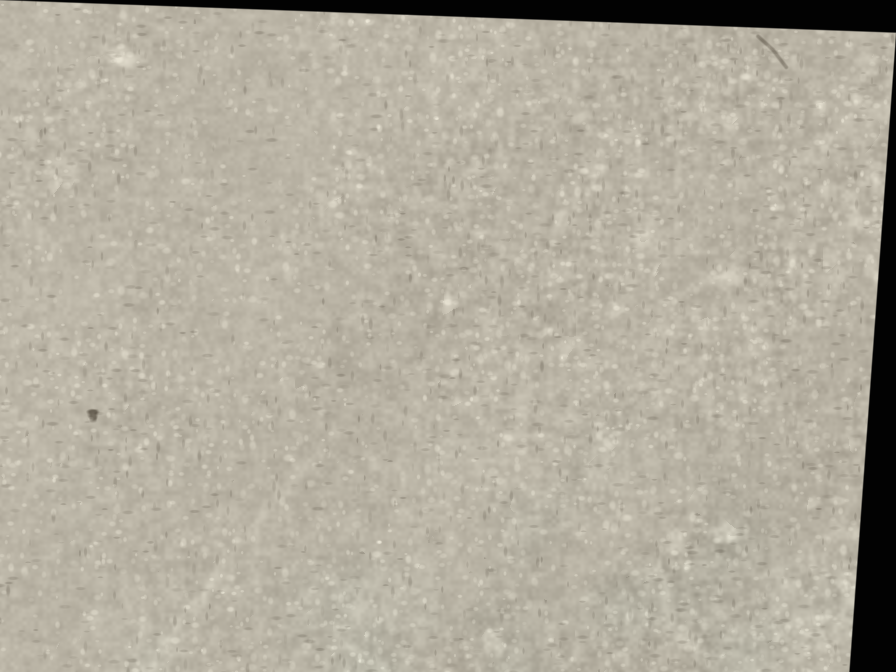
A WebGL 2 fragment shader for this texture:

```glsl
#version 300 es
precision highp float;
// Weathered pale stone sheet, slightly tilted on a black ground.
// Layered value noise gives the mottling; jittered grids scatter light and
// dark flecks, which thicken in rough patches toward the lower right.

uniform vec2 u_resolution;
out vec4 fragColor;

const vec3 STONE = vec3(0.727, 0.703, 0.645);
const vec3 GROUND = vec3(0.006);
const vec3 COOL_TINT = vec3(-0.016, 0.002, 0.004);
const float BROAD_CONTRAST = 0.055;
const float GRAIN_CONTRAST = 0.085;
const float FINE_CONTRAST = 0.060;
const float LIGHT_FLECK = 0.085;
const float DARK_FLECK = 0.095;
const float FLAKE = 0.075;
const float GRAIN_FREQ = 62.0;
const vec2 VEIN_DIR = vec2(0.57, 0.82);

uint mixBits(uint n) {
  n = (n ^ (n >> 16)) * 0x7feb352du;
  n = (n ^ (n >> 15)) * 0x846ca68bu;
  return n ^ (n >> 16);
}

float hash(vec2 cell, float seed) {
  uvec2 c = uvec2(ivec2(cell) + 4096);
  return float(mixBits(c.x + mixBits(c.y + mixBits(uint(seed)))) >> 8) / 16777216.0;
}

float noise(vec2 p, float seed) {
  vec2 i = floor(p), f = fract(p);
  f = f * f * (3.0 - 2.0 * f);
  float low = mix(hash(i, seed), hash(i + vec2(1, 0), seed), f.x);
  float high = mix(hash(i + vec2(0, 1), seed), hash(i + vec2(1, 1), seed), f.x);
  return mix(low, high, f.y);
}

float fbm(vec2 p, float seed) {
  float sum = 0.0, gain = 0.53;
  for (int k = 0; k < 4; k++) {
    sum += gain * noise(p, seed + float(k));
    p = p * 2.03 + 7.3;
    gain *= 0.5;
  }
  return sum;
}

// Soft rounded dashes, lying flat or upright, one per chosen cell.
float flecks(vec2 p, float freq, vec2 halfSize, float share, float seed) {
  vec2 q = p * freq, base = floor(q);
  float best = 0.0;
  for (int y = -1; y <= 1; y++)
  for (int x = -1; x <= 1; x++) {
    vec2 cell = base + vec2(x, y);
    float present = step(hash(cell, seed), share);
    vec2 jitter = vec2(hash(cell, seed + 1.0), hash(cell, seed + 2.0));
    vec2 d = abs(q - cell - jitter);
    if (hash(cell, seed + 3.0) < 0.45) d = d.yx;
    vec2 size = halfSize * mix(0.6, 1.35, hash(cell, seed + 4.0));
    float shape = 1.0 - smoothstep(0.45, 1.4, length(d / size));
    best = max(best, present * shape * mix(0.35, 1.0, hash(cell, seed + 5.0)));
  }
  return best;
}

float segment(vec2 p, vec2 a, vec2 b) {
  vec2 ab = b - a;
  return length(p - a - ab * clamp(dot(p - a, ab) / dot(ab, ab), 0.0, 1.0));
}

void main() {
  vec2 p = gl_FragCoord.xy / u_resolution.y;
  float px = 1.0 / u_resolution.y;

  // Roughness: veined patches, growing toward the lower right
  vec2 vein = vec2(dot(p, VEIN_DIR), dot(p, vec2(VEIN_DIR.y, -VEIN_DIR.x)));
  float slope = smoothstep(-0.5, 0.8, dot(p, vec2(0.8, -0.6)));
  float patchy = fbm(vein * vec2(4.5, 8.0), 11.0) - 0.5;
  float rough = clamp(0.12 + 0.55 * slope + 1.7 * patchy, 0.0, 1.0);

  // Mottling: broad tone, blocky crossed grain, fine grit
  float tone = BROAD_CONTRAST * (fbm(vein * vec2(2.5, 5.0), 21.0) - 0.5);
  tone += 0.012 * (0.6 - p.x);
  float flat_ = noise(p * GRAIN_FREQ * vec2(0.75, 1.7), 31.0);
  float upright = noise(p * GRAIN_FREQ * vec2(1.7, 0.75) + 3.7, 32.0);
  tone += GRAIN_CONTRAST * mix(0.6, 1.15, rough) * (flat_ + upright - 1.0) * 0.75;
  tone += FINE_CONTRAST * mix(0.7, 1.1, rough) * (noise(p * 165.0, 33.0) - 0.5);

  // Scattered flecks and larger pale flakes
  tone += LIGHT_FLECK * flecks(p, 58.0, vec2(0.34, 0.24), 0.13 + 0.30 * rough, 41.0);
  tone += LIGHT_FLECK * flecks(p, 95.0, vec2(0.36, 0.26), 0.10 + 0.10 * rough, 51.0);
  tone -= DARK_FLECK * flecks(p, 66.0, vec2(0.42, 0.15), 0.16 + 0.20 * rough, 61.0);
  float edgeWear = smoothstep(1.08, 1.30, p.x);
  vec2 warped = p + 0.018 * (vec2(noise(p * 55.0, 71.0), noise(p * 55.0, 72.0)) - 0.5);
  float flakeShare = 0.30 * smoothstep(0.35, 0.9, rough) + 0.22 * edgeWear;
  tone += FLAKE * flecks(warped, 27.0, vec2(0.46, 0.30), flakeShare, 81.0);

  // Pale curved scratch at the lower left of centre
  float scratchX = 0.22 + 0.66 * p.y + 0.35 * p.y * p.y;
  float offset = (p.x - scratchX + 0.012 * (noise(p * 30.0, 91.0) - 0.5)) * 0.8;
  float scratch = exp(-pow(offset / mix(0.006, 0.013, p.y / 0.37), 2.0));
  scratch *= 1.0 - smoothstep(0.30, 0.40, p.y);
  tone += 0.055 * scratch * mix(0.5, 1.0, noise(p * 48.0, 92.0));

  // Small dark pit and a short bent crack
  float pit = length(p - vec2(0.139, 0.382)) + 0.006 * (noise(p * 170.0, 95.0) - 0.5);
  tone -= 0.30 * (1.0 - smoothstep(0.004, 0.011, pit));
  float crack = min(segment(p, vec2(1.128, 0.946), vec2(1.150, 0.926)),
                    segment(p, vec2(1.150, 0.926), vec2(1.170, 0.900)));
  tone -= 0.17 * (1.0 - smoothstep(0.0008, 0.0045, crack));

  // Colour, with a cool cast in rough low areas
  float cool = rough * (1.0 - smoothstep(0.1, 0.5, p.y)) * noise(p * 9.0, 97.0);
  vec3 colour = STONE + tone * vec3(1.0, 1.02, 1.0) + COOL_TINT * cool;

  // Tilted sheet edges against the black ground
  float top = 1.0 - 0.0365 * p.x - p.y;
  float right = 1.264 + 0.0731 * p.y - p.x;
  float sheet = smoothstep(-px, px, min(top, right));
  fragColor = vec4(mix(GROUND, colour, sheet), 1.0);
}
```
